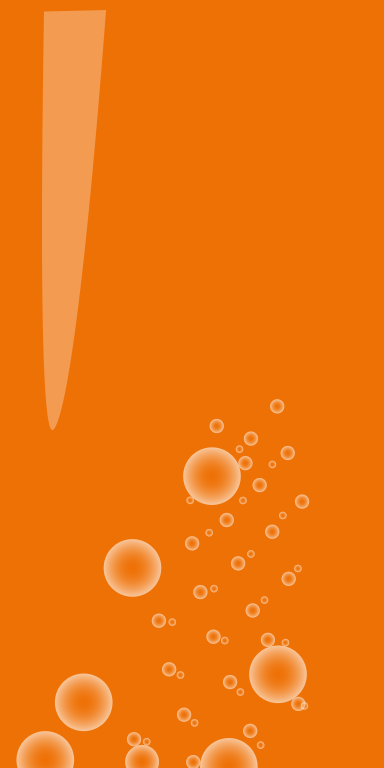
A Shadertoy shader for this background:

```glsl
// Fizzy orange drink: a flat orange ground, a tapering pale glare at upper left,
// and a plume of translucent bubbles rising from the base. Large bubbles anchor
// the layout; small ones follow a golden-ratio scatter with sine-hash jitter.

#define ORANGE vec3(0.933, 0.443, 0.024)
#define GLARE_ALPHA 0.30
#define RIM_ALPHA 0.60
#define RIM_POWER 1.9
#define LARGE_RADIUS 0.0750
#define MEDIUM_RADIUS 0.0185
#define TINY_RADIUS 0.0098
#define MEDIUM_COUNT 24
#define TINY_COUNT 19

// Centre and radius of each large bubble, in canvas widths
const vec3 LARGE[7] = vec3[7](
    vec3(0.552, 0.760, LARGE_RADIUS), vec3(0.345, 0.521, LARGE_RADIUS),
    vec3(0.724, 0.244, LARGE_RADIUS), vec3(0.218, 0.171, LARGE_RADIUS),
    vec3(0.118, 0.021, LARGE_RADIUS), vec3(0.596, 0.003, LARGE_RADIUS),
    vec3(0.370, 0.016, 0.044));

float hash(float n) {
    return fract(sin(n * 127.1) * 43758.5453);
}

// Coverage of an edge whose signed distance is positive inside
float cover(float dist, float pixel) {
    return clamp(dist / pixel + 0.5, 0.0, 1.0);
}

// White opacity of a bubble: clear at the core, bright at the rim
float bubble(vec2 p, vec2 centre, float radius, float pixel) {
    float d = length(p - centre);
    float rim = pow(min(d / radius, 1.0), RIM_POWER);
    return RIM_ALPHA * rim * cover(radius - d, pixel);
}

// Tapered highlight with a rounded tip and a slightly slanted top
float glare(vec2 p, float pixel) {
    float t = max((p.y - 0.880) / 1.091, 0.0);
    float left = 0.1367 - 0.0786 * sqrt(t) + 0.0565 * t;
    float right = 0.1367 + 0.1393 * pow(t, 0.6);
    float top = 1.970 + 0.024 * (p.x - 0.115);
    float side = min(p.x - left, right - p.x);
    float ends = min(top - p.y, p.y - 0.880);
    return cover(min(side, ends), pixel);
}

// Move a small bubble out of any large one it would overlap
vec2 pushOut(vec2 centre, float radius) {
    for (int i = 0; i < 7; i++) {
        vec2 away = centre - LARGE[i].xy;
        float gap = LARGE[i].z + radius;
        if (length(away) < gap) centre = LARGE[i].xy + normalize(away) * gap;
    }
    return centre;
}

// Even spread up the plume, which narrows to the right as it rises
vec2 plumePoint(int i, int count, float top, float seed) {
    float n = float(i);
    float y = top * (n + 0.3 + 0.5 * hash(n + seed)) / float(count);
    float across = fract(n * 0.618 + seed);
    return vec2(mix(mix(0.30, 0.57, y / top), 0.80, across), y);
}

vec3 addBubbles(vec3 colour, vec2 p, int count, float radius, float top,
                float seed, float pixel) {
    for (int i = 0; i < count; i++) {
        vec2 centre = pushOut(plumePoint(i, count, top, seed), radius);
        colour = mix(colour, vec3(1.0), bubble(p, centre, radius, pixel));
    }
    return colour;
}

void mainImage(out vec4 fragColor, in vec2 fragCoord) {
    float pixel = 1.0 / iResolution.x;
    vec2 p = fragCoord * pixel;

    // Ground and highlight
    vec3 colour = mix(ORANGE, vec3(1.0), GLARE_ALPHA * glare(p, pixel));

    // Large bubbles
    for (int i = 0; i < 7; i++) {
        float alpha = bubble(p, LARGE[i].xy, LARGE[i].z, pixel);
        colour = mix(colour, vec3(1.0), alpha);
    }

    // Scattered small bubbles
    colour = addBubbles(colour, p, MEDIUM_COUNT, MEDIUM_RADIUS, 0.95, 0.45, pixel);
    colour = addBubbles(colour, p, TINY_COUNT, TINY_RADIUS, 0.85, 0.13, pixel);

    fragColor = vec4(colour, 1.0);
}
```
